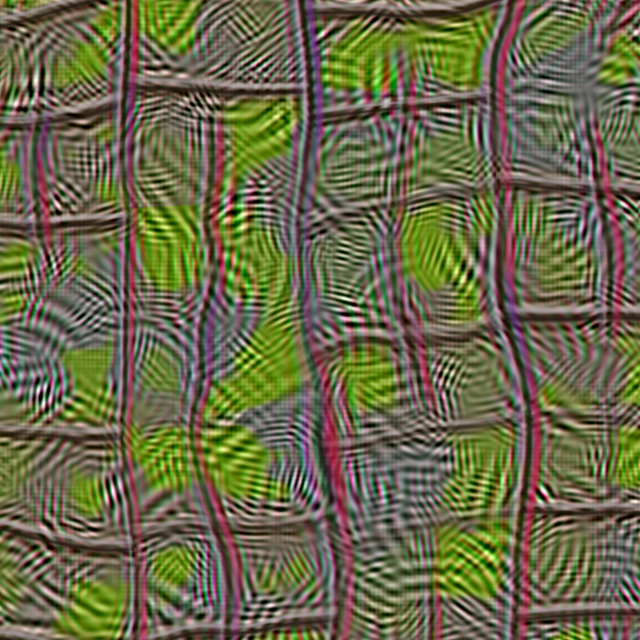
Give the GLSL for this pattern, as a WebGL 1 fragment shader.

```glsl
precision highp float;

uniform vec2 u_resolution;

const vec2 CELL_SIZE = vec2(0.155, 0.165);
const vec2 GRID_ORIGIN = vec2(0.03, 0.01);
const float ROW_SHIFT = 0.6;
const float ROW_TILT = 0.32;
const float WARP = 0.1;
const float FINE_KERNEL = 0.045;
const float FINE_FREQ = 490.0;
const float FINE_GAIN = 0.21;
const float COARSE_KERNEL = 0.08;
const float COARSE_FREQ = 270.0;
const float COARSE_GAIN = 0.17;
const float STRAND_FREQ = 300.0;
const float STRAND_GAIN = 0.25;
const float MESH_FREQ = 900.0;
const float MESH_GAIN = 0.025;
const vec3 FRINGE = vec3(0.0, 2.1, 0.9);
const vec3 CHANNEL_GAIN = vec3(1.0, 0.85, 0.95);
const vec3 GREY = vec3(0.43, 0.40, 0.34);
const vec3 SLATE = vec3(0.40, 0.41, 0.40);
const vec3 GREEN = vec3(0.42, 0.56, 0.08);
const vec3 BROWN = vec3(0.41, 0.33, 0.23);
const vec3 CRIMSON = vec3(0.72, 0.13, 0.29);
const vec3 VIOLET = vec3(0.36, 0.20, 0.50);
const vec3 PALE = vec3(0.72, 0.68, 0.70);
const vec3 DARK = vec3(0.11, 0.07, 0.04);

float hash(vec2 p) {
  return fract(sin(dot(p, vec2(127.1, 311.7))) * 43758.5453);
}

float noise(vec2 p) {
  vec2 i = floor(p);
  vec2 f = fract(p);
  f = f * f * (3.0 - 2.0 * f);
  return mix(mix(hash(i), hash(i + vec2(1.0, 0.0)), f.x),
             mix(hash(i + vec2(0.0, 1.0)), hash(i + vec2(1.0, 1.0)), f.x), f.y);
}

float bump(float x, float width) {
  return exp(-x * x / (width * width));
}

float pairIndex(float column) {
  return floor((column + 1.0) / 2.0);
}

// Warped grid coordinates; each pair of columns has its own row shift and tilt
vec2 gridCoord(vec2 p) {
  vec2 bend = vec2(noise(p * 4.0 + 3.7), 0.6 * noise(p * 4.0 + 19.2)) - vec2(0.5, 0.3);
  bend += 0.15 * (vec2(noise(p * 12.0 + 7.1), noise(p * 12.0 + 31.4)) - 0.5);
  vec2 q = (p + WARP * bend - GRID_ORIGIN) / CELL_SIZE;
  float pair = pairIndex(floor(q.x));
  q.y += ROW_SHIFT * (hash(vec2(pair, 5.3)) - 0.5);
  q.y += ROW_TILT * (hash(vec2(pair, 8.1)) - 0.5) * (q.x - 2.0 * pair);
  return q;
}

// Ripple direction: nested boxes in most cells, diagonals in the others
vec2 rippleDirection(vec2 center, float jitter) {
  vec2 q = gridCoord(center);
  vec2 f = fract(q) - 0.5;
  vec2 dir = f * f * f + vec2(0.00001);
  if (hash(floor(q) + 2.6) > 0.72) {
    dir = vec2(1.0, jitter > 0.5 ? 0.9 : -0.9);
  }
  float turn = (jitter - 0.5) * 0.6;
  return normalize(mat2(cos(turn), sin(turn), -sin(turn), cos(turn)) * dir);
}

// Oriented wave packets; upright ones split into colour fringes
vec3 ripples(vec2 p, float size, float freq) {
  vec2 base = floor(p / size);
  vec3 sum = vec3(0.0);
  for (int j = -1; j <= 1; j++) {
    for (int i = -1; i <= 1; i++) {
      vec2 id = base + vec2(float(i), float(j));
      vec2 center = (id + vec2(hash(id), hash(id + 41.3))) * size;
      vec2 delta = p - center;
      float window = max(0.0, 1.0 - dot(delta, delta) / (size * size));
      vec2 dir = rippleDirection(center, hash(id + 17.9));
      float along = dot(delta, vec2(-dir.y, dir.x));
      float curve = 8.0 * (hash(id + 29.5) - 0.5);
      float pace = freq * mix(0.7, 1.3, hash(id + 52.7));
      float phase = pace * (dot(delta, dir) + curve * along * along) + 6.283 * hash(id + 8.8);
      float split = dir.x * dir.x * hash(id + 63.1);
      float power = mix(0.4, 1.6, hash(id + 77.4));
      sum += power * window * window * cos(phase + split * FRINGE);
    }
  }
  return sum * CHANNEL_GAIN;
}

void main() {
  vec2 p = gl_FragCoord.xy / u_resolution;
  vec2 q = gridCoord(p);
  vec2 cell = floor(q);
  vec2 f = fract(q) - 0.5;
  vec2 line = floor(q + 0.5);
  vec2 offset = (q - line) * CELL_SIZE;

  // Strength of the beam and the post nearest to this point
  float beam = hash(vec2(pairIndex(cell.x), line.y) + 1.9);
  beam = mix(0.1, 1.0, smoothstep(0.2, 0.7, beam));
  float post = smoothstep(0.25, 0.7, noise(vec2(line.x * 7.3, p.y * 7.0)));
  post = mix(0.75 * post, 0.55 + 0.45 * post, mod(line.x, 2.0));

  // Ground: grey with ragged green patches and brown beside the beams
  float blotch = 0.65 * noise(p * 13.0 + 4.4) + 0.35 * noise(p * 34.0 + 9.1);
  float box = max(abs(f.x), abs(f.y));
  float green = 1.0 - smoothstep(0.16, 0.46, box + 1.1 * (blotch - 0.5));
  green *= mix(0.25, 1.0, smoothstep(0.2, 0.5, hash(cell + 9.7)));
  vec3 color = mix(GREY, SLATE, smoothstep(0.4, 0.7, noise(p * 7.0 + 12.0)));
  color = mix(color, GREEN, green);
  color = mix(color, BROWN, 0.8 * beam * bump(offset.y, 0.026));

  // Relief at two scales
  float calm = mix(1.0, 0.7, green) * mix(0.5, 1.5, noise(p * 13.0 + 27.0));
  color += FINE_GAIN * calm * ripples(p, FINE_KERNEL, FINE_FREQ);
  color += COARSE_GAIN * ripples(p + 3.0, COARSE_KERNEL, COARSE_FREQ);
  vec2 mesh = sin(p * MESH_FREQ);
  color += MESH_GAIN * smoothstep(0.4, 0.8, noise(p * 18.0)) * (mesh.x + mesh.y);

  // Long strands beside the lines: coloured upright, grey across
  float drift = 5.0 * noise(vec2(line.x * 5.7, p.y * 8.0) + 14.0);
  vec3 upright = cos(STRAND_FREQ * offset.x + drift + FRINGE) * CHANNEL_GAIN;
  color += STRAND_GAIN * post * bump(offset.x, 0.035) * upright;
  float across = cos(1.2 * STRAND_FREQ * offset.y + 4.0 * noise(p * 7.0 + 22.0));
  color += 0.7 * STRAND_GAIN * beam * bump(offset.y, 0.03) * across;

  // Cross beams: dark groove under a pale ridge
  color = mix(color, PALE, 0.75 * beam * bump(offset.y - 0.007, 0.005));
  color = mix(color, DARK, 0.85 * beam * bump(offset.y + 0.004, 0.005));

  // Upright posts: pale, dark and coloured strands side by side
  float hue = smoothstep(0.5, 0.8, noise(vec2(line.x * 3.1 + 40.0, p.y * 6.0)));
  color = mix(color, mix(CRIMSON, VIOLET, hue), 0.75 * post * bump(offset.x - 0.012, 0.008));
  color = mix(color, VIOLET, 0.4 * post * bump(offset.x + 0.018, 0.006));
  color = mix(color, PALE, 0.65 * post * bump(offset.x + 0.009, 0.004));
  color = mix(color, DARK, 0.85 * post * bump(offset.x, 0.0055));

  gl_FragColor = vec4(clamp(color, 0.0, 1.0), 1.0);
}
```
